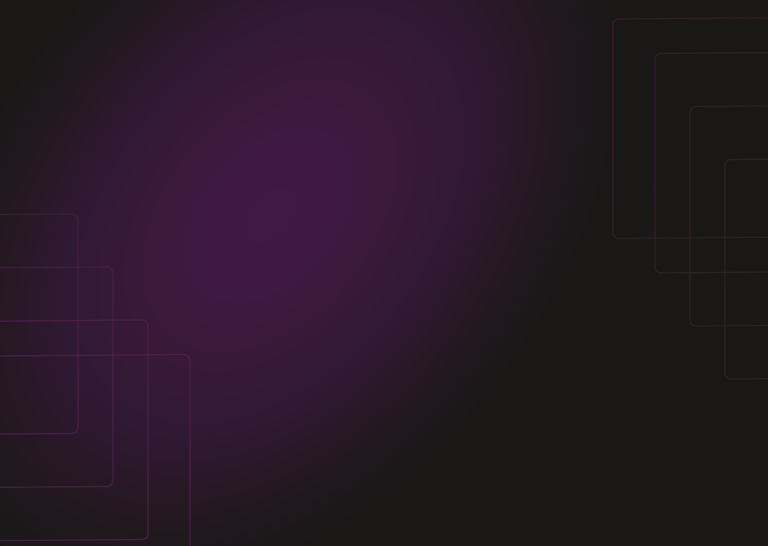
Give the GLSL for this background, as a Shadertoy shader.

```glsl
// Slanted purple glow on charcoal with two mirrored stacks of thin rounded frames.
#define GLOW_CENTER vec2(0.4945, 0.606)
#define GLOW_AXIS vec2(0.64, 0.768)
#define GLOW_RADII vec2(0.75, 0.495)
#define GLOW_FALLOFF 1.7
#define MIRROR_CENTER vec2(0.7353, 0.457)
#define FRAME_START vec2(1.1227, 0.9652)
#define FRAME_STEP vec2(0.0641, -0.0971)
#define FIRST_GAP vec2(0.0128, 0.0339)
#define FRAME_HALF 0.201
#define CORNER_RADIUS 0.011
#define LINE_HALF 0.0012
#define TILT 0.008

const vec3 CHARCOAL = vec3(0.102, 0.094, 0.092);
const vec3 PURPLE = vec3(0.255, 0.098, 0.267);
const vec3 ROSE_LINE = vec3(0.235, 0.108, 0.155);
const vec3 VIOLET_LINE = vec3(0.235, 0.100, 0.215);
const vec3 GRAY_LINE = vec3(0.165, 0.140, 0.145);
const vec3 MAGENTA_LINE = vec3(0.315, 0.125, 0.310);

float roundedBox(vec2 p, vec2 halfSize, float radius) {
    vec2 q = abs(p) - halfSize + radius;
    return length(max(q, 0.0)) + min(max(q.x, q.y), 0.0) - radius;
}

// Elliptical glow whose blue channel ripples into faint rosy bands
vec3 background(vec2 p) {
    vec2 d = p - GLOW_CENTER;
    vec2 local = vec2(dot(d, GLOW_AXIS), dot(d, vec2(GLOW_AXIS.y, -GLOW_AXIS.x)));
    float t = length(local / GLOW_RADII);
    float glow = 1.0 - pow(min(t, 1.0), GLOW_FALLOFF);
    vec3 color = mix(CHARCOAL, PURPLE, glow);
    float ripple = cos(6.2832 * (t - 0.40) / 0.44);
    float band = smoothstep(0.1, 0.3, t) * (1.0 - smoothstep(0.85, 1.05, t));
    color.b -= 0.008 * ripple * band;
    return color;
}

// Position relative to the center of frame i, with its slight tilt
vec2 frameSpace(vec2 p, float i) {
    vec2 corner = FRAME_START + FRAME_STEP * i + FIRST_GAP * step(0.5, i);
    vec2 local = p - corner;
    local.y -= TILT * local.x;
    return local - vec2(FRAME_HALF, -FRAME_HALF);
}

float outline(vec2 local, float pixel) {
    float d = abs(roundedBox(local, vec2(FRAME_HALF), CORNER_RADIUS));
    return clamp(0.5 + (LINE_HALF - d) / pixel, 0.0, 1.0);
}

void mainImage(out vec4 fragColor, in vec2 fragCoord) {
    float pixel = 1.0 / iResolution.y;
    vec2 p = fragCoord * pixel;
    vec3 color = background(p);

    for (int k = 0; k < 4; k++) {
        float i = float(k);

        // Right stack: violet sides, rose edges, graying downward
        vec2 right = frameSpace(p, i);
        float side = smoothstep(0.19, 0.2, -right.x) * (1.0 - step(1.5, i));
        vec3 tint = mix(ROSE_LINE, VIOLET_LINE, side);
        tint = mix(tint, GRAY_LINE, smoothstep(0.75, 0.38, p.y));
        color = mix(color, tint, 0.85 * outline(right, pixel));

        // Left stack: the same frames turned by half a circle
        vec2 left = frameSpace(2.0 * MIRROR_CENTER - p, i);
        float strength = mix(0.8, 0.5, smoothstep(0.35, 0.6, p.y));
        color = mix(color, MAGENTA_LINE, strength * outline(left, pixel));
    }

    fragColor = vec4(color, 1.0);
}
```
